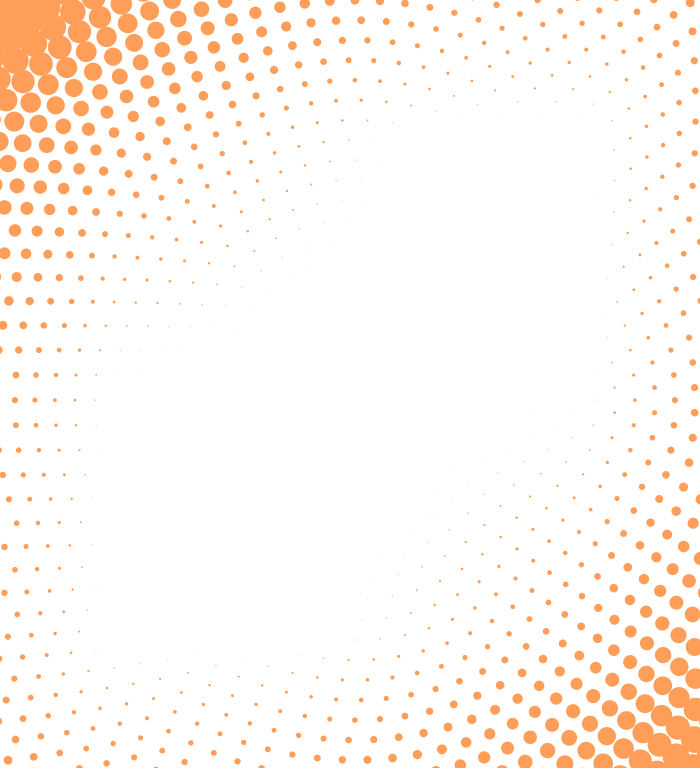
This background is drawn by a WebGL 1 fragment shader. Its source:

```glsl
precision highp float;
// Orange halftone dots on concentric rings, swelling toward two opposite corners of a white field.

uniform vec2 u_resolution;

const float TAU = 6.2831853;
const float RING_GAP = 0.02604;
const float DOTS_PER_RING = 5.0; // ring k carries 5k dots

// Quadratic swell that fades with distance from a corner.
float cornerSwell(vec2 offset) {
  float fade = max(0.0, 1.0 - length(offset) / 0.612);
  return fade * fade;
}

// Radius of the dot centred at p, in units of canvas height.
float dotRadius(vec2 p, float aspect) {
  vec2 size = vec2(aspect, 1.0);
  vec2 edgeDistance = min(p, size - p);
  vec2 edge = clamp(1.0 - edgeDistance / vec2(0.146, 0.169), 0.0, 1.0);
  float topLeft = cornerSwell((p - vec2(0.0, 1.0)) * vec2(0.93, 1.0));
  float bottomRight = cornerSwell(p - vec2(aspect, 0.0));
  return 0.0043 * length(edge) + 0.0169 * topLeft + 0.0137 * bottomRight;
}

// Antialiased disc; dots thinner than a pixel fade out.
float disc(float distanceToCentre, float radius, float pixel) {
  float cover = clamp((radius - distanceToCentre) / pixel + 0.5, 0.0, 1.0);
  return cover * min(1.0, radius / pixel);
}

void main() {
  float pixel = 1.0 / u_resolution.y;
  float aspect = u_resolution.x * pixel;
  vec2 p = gl_FragCoord.xy * pixel;
  vec2 centre = vec2(0.507 * aspect, 0.479);

  // Polar position, with angle zero pointing left.
  vec2 q = p - centre;
  float turn = atan(-q.y, -q.x + 1e-6) / TAU;
  float nearestRing = floor(length(q) / RING_GAP + 0.5);

  // Gather the nearest dots on this ring and its neighbours.
  float ink = 0.0;
  for (int i = -1; i <= 1; i++) {
    float ring = max(1.0, nearestRing + float(i));
    float count = DOTS_PER_RING * ring;
    float nearestDot = floor(turn * count + 0.5);
    for (int j = -1; j <= 1; j++) {
      float angle = TAU * (nearestDot + float(j)) / count;
      vec2 dotCentre = centre - ring * RING_GAP * vec2(cos(angle), sin(angle));
      float radius = dotRadius(dotCentre, aspect);
      ink = max(ink, disc(distance(p, dotCentre), radius, pixel));
    }
  }

  vec3 paper = vec3(1.0);
  vec3 orange = vec3(1.0, 0.62, 0.35);
  gl_FragColor = vec4(mix(paper, orange, ink), 1.0);
}
```
